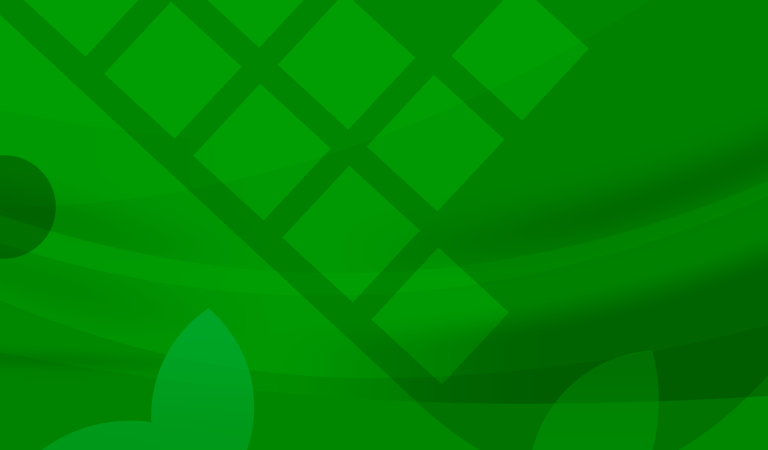
A Shadertoy shader for this background:

```glsl
// Green backdrop: soft sweeping waves under a translucent diagonal panel that is
// pierced by a slanted lattice of diamonds, with leaves and a disc at the edges.
// Waves are two-sided parabolas, leaves are overlaps of discs; canvas height = 1.

const vec3 LEAF_TEAL = vec3(0.0, 0.65, 0.16);
const vec3 LEAF_GREEN = vec3(0.0, 0.61, 0.02);

// Antialiased coverage of the region where d is negative
float cover(float d) {
    float px = 1.0 / iResolution.y;
    return 1.0 - smoothstep(-0.75 * px, 0.75 * px, d);
}

float disc(vec2 p, vec2 center, float radius) {
    return length(p - center) - radius;
}

// Height of a parabola with separate curvature left and right of its lowest point
float bowl(float x, vec2 lowest, float leftBend, float rightBend) {
    float t = x - lowest.x;
    return lowest.y + t * t * (t < 0.0 ? leftBend : rightBend);
}

// Soft streak centred on offset zero
float streak(float offset, float width) {
    float t = offset / width;
    return exp(-t * t);
}

// Diamonds in a skewed lattice, limited to a tapering group of cells
float diamonds(vec2 p) {
    mat2 lattice = mat2(0.198, -0.182, 0.188, 0.202);
    vec2 q = inverse(lattice) * (p - vec2(0.384, 0.844));
    vec2 id = floor(q + 0.5);
    vec2 local = abs(q - id);
    bool present = id.y >= 0.0 && id.y <= 2.0
        && id.x <= 3.0 - min(id.y, 1.0) && id.x >= 2.0 * id.y - 2.0;
    float d = (max(local.x, local.y) - 0.396) * 0.27;
    return present ? cover(d) : 0.0;
}

// Green level of the layered waves
float waves(vec2 p) {
    float swoosh = p.y - bowl(p.x, vec2(0.737, 0.368), 0.227, 0.227);
    float upperArc = p.y - bowl(p.x, vec2(0.0, 0.54), 0.22, 0.22);
    float leftArc = p.y - bowl(p.x, vec2(0.9, 0.667), 0.11, 0.11);
    float lowerArc = p.y - bowl(p.x, vec2(0.82, 0.16), 0.257, 0.15);
    float bottomArc = p.y - bowl(p.x, vec2(1.15, 0.103), 0.087, 0.055);
    float shadeEdge = p.y - bowl(p.x, vec2(0.7, 0.265), 0.0, 0.19);
    float fadeLeft = 1.0 - smoothstep(0.1, 0.65, p.x);
    float fadeRight = smoothstep(0.7, 1.4, p.x);

    // Broad tints and blurred shadows
    float level = 0.618;
    level -= 0.018 * cover(leftArc) * fadeLeft;
    level -= 0.022 * cover(upperArc);
    level -= 0.055 * fadeLeft * streak(swoosh - 0.06, 0.06);
    level -= 0.045 * fadeLeft * streak(swoosh + 0.09, 0.06);
    level -= 0.100 * fadeRight * streak(swoosh - 0.075, 0.06);
    level -= 0.060 * fadeLeft * streak(p.y - 0.205 + 0.04 * p.x, 0.02);

    // Deep shade at the lower right, ended by the bottom arc
    float shade = 1.0 - smoothstep(-0.06, 0.03, shadeEdge);
    level -= 0.13 * shade * smoothstep(0.55, 1.25, p.x) * cover(-bottomArc);
    level *= 1.0 - 0.07 * cover(lowerArc);
    level -= 0.025 * cover(bottomArc);

    // Bright ribbon, thinner to the right
    float halfWidth = mix(0.031, 0.017, clamp(p.x / 1.7, 0.0, 1.0));
    return mix(level, 0.635, 0.55 * cover(abs(swoosh) - halfWidth));
}

void mainImage(out vec4 fragColor, in vec2 fragCoord) {
    vec2 p = fragCoord / iResolution.y;
    float level = waves(p);

    // Dark panel right of the diagonal, open where the diamonds lie
    float bend = max(p.x - 0.93, 0.0);
    float edge = 0.967 - 0.929 * p.x + 1.3 * bend * bend;
    float panel = cover((edge - p.y) * 0.73) * (1.0 - diamonds(p));
    level *= 1.0 - 0.15 * panel;

    // Disc on the left border
    level *= 1.0 - 0.26 * cover(disc(p, vec2(0.009, 0.54), 0.115));
    vec3 color = vec3(0.0, level, 0.012 * smoothstep(0.52, 0.62, level));

    // Teal leaf pair at the lower left
    float upright = max(disc(p, vec2(0.277, 0.095), 0.288),
                        disc(p, vec2(0.624, 0.076), 0.288));
    float reclining = disc(p, vec2(0.289, -0.264), 0.329);
    float tealAmount = mix(0.6, 0.95, smoothstep(0.0, 0.3, p.y));
    color = mix(color, LEAF_TEAL, tealAmount * cover(min(upright, reclining)));

    // Pale leaf at the lower right
    float paleLeaf = max(disc(p, vec2(1.029, 0.109), 0.435),
                         disc(p, vec2(1.468, -0.072), 0.294));
    float paleAmount = mix(0.5, 0.3, smoothstep(0.0, 0.22, p.y));
    color = mix(color, LEAF_GREEN, paleAmount * cover(paleLeaf));

    fragColor = vec4(color, 1.0);
}
```
